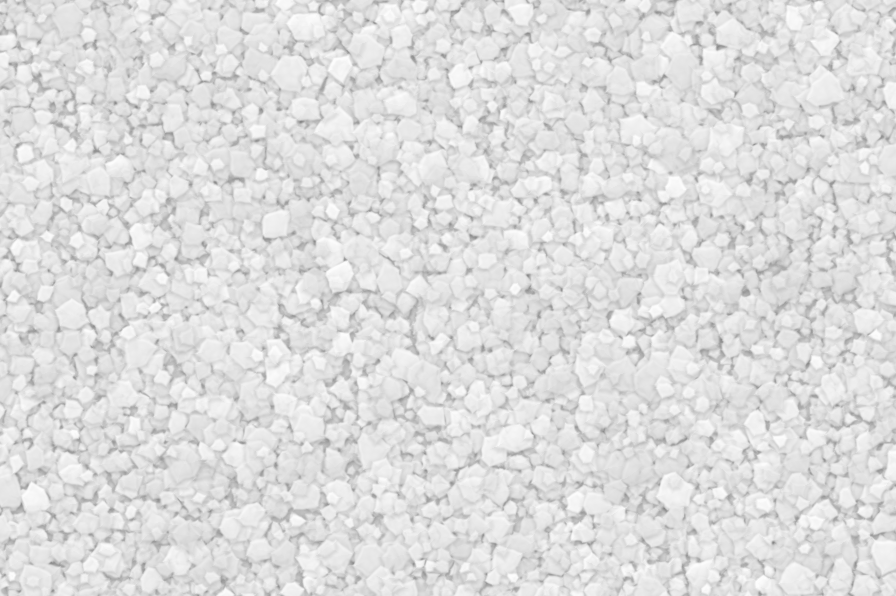
Reproduce this texture procedurally as a WebGL 1 fragment shader.

```glsl
precision highp float;
// A bed of coarse white salt: translucent, faceted grains piled in layers.

uniform vec2 u_resolution;

const float TAU = 6.2831853;
const int LAYERS = 6;
const int FACETS = 6;
const vec3 CREVICE = vec3(0.80);
const vec3 DULL_GRAIN = vec3(0.885);
const vec3 BRIGHT_GRAIN = vec3(0.98);

float hash(vec2 p) {
  return fract(sin(dot(p, vec2(127.1, 311.7))) * 43758.5453);
}

vec2 hash2(vec2 p) {
  return vec2(hash(p), hash(p + vec2(37.3, 17.9)));
}

// Two octaves of crossed sines, roughly -1 to 1.
float layeredSines(vec2 p) {
  float broad = sin(p.x + 1.7 * sin(p.y * 0.8)) * sin(p.y * 1.1 + 0.6);
  float fine = sin(p.x * 2.3 - p.y * 1.4 + 2.0) * sin(p.y * 2.7 + p.x);
  return broad * 0.65 + fine * 0.35;
}

// Distance to the nearest feature point, in cells.
float cellular(vec2 p) {
  vec2 cell = floor(p);
  float nearest = 2.0;
  for (int y = -1; y <= 1; y++) {
    for (int x = -1; x <= 1; x++) {
      vec2 id = cell + vec2(float(x), float(y));
      nearest = min(nearest, length(id + hash2(id) - p));
    }
  }
  return nearest;
}

// Irregular convex polygon: x is signed distance, yz the nearest facet normal.
vec3 crystal(vec2 p, vec2 seed, float radius) {
  vec3 facet = vec3(-1.0, 0.0, 1.0);
  float spin = hash(seed + 5.1) * TAU;
  for (int i = 0; i < FACETS; i++) {
    float k = float(i);
    vec2 r = hash2(seed + vec2(k * 3.7, k * 1.9 + 9.0));
    float angle = spin + (k + 0.75 * r.x) * TAU / float(FACETS);
    vec2 normal = vec2(cos(angle), sin(angle));
    float d = dot(p, normal) - radius * mix(0.62, 1.05, r.y);
    if (d > facet.x) facet = vec3(d, normal);
  }
  return facet;
}

// Lays one grain and its contact shadow over the colour below.
vec3 addGrain(vec3 below, vec2 p, vec2 seed, float radius, float soft) {
  vec3 facet = crystal(p, seed, radius);
  float d = facet.x;
  vec2 r = hash2(seed + 71.0);

  float shadow = 1.0 - smoothstep(0.0, 0.009, d);
  shadow *= 0.055 - 0.035 * facet.z;
  vec3 shaded = below * (1.0 - shadow);

  float bevel = smoothstep(-0.5 * radius, 0.0, d);
  float light = dot(facet.yz, normalize(vec2(-0.35, 0.9)));
  float rim = exp(-pow((d + 0.0035) / 0.0022, 2.0));
  vec3 body = mix(DULL_GRAIN, BRIGHT_GRAIN, r.x);
  body += bevel * (light * 0.028 - 0.014) + rim * 0.022;

  float cover = 1.0 - smoothstep(-soft, soft, d);
  return mix(shaded, body, cover * mix(0.65, 0.95, r.y));
}

// Scatters jittered grains on a grid; density is the share of cells filled.
vec3 addLayer(vec3 color, vec2 uv, float size, float density, float key, float soft) {
  vec2 grid = uv / size + key * 7.37;
  vec2 cell = floor(grid);
  for (int y = 1; y >= -1; y--) {
    for (int x = -1; x <= 1; x++) {
      vec2 id = cell + vec2(float(x), float(y));
      vec2 seed = id + key * 53.0;
      vec2 center = id + 0.5 + 0.7 * (hash2(seed) - 0.5);
      float radius = size * mix(0.36, 0.66, hash(seed + 23.0));
      if (hash(seed + 41.0) < density) {
        color = addGrain(color, (grid - center) * size, seed, radius, soft);
      }
    }
  }
  return color;
}

void main() {
  vec2 uv = gl_FragCoord.xy / u_resolution.y;
  float soft = max(0.0022, 0.75 / u_resolution.y);

  // Slightly bent coordinates keep facet edges from being ruler straight.
  vec2 bent = uv + 0.0022 * vec2(layeredSines(uv * 95.0), layeredSines(uv.yx * 88.0 + 4.0));

  // Fine grit first, then larger and sparser grains.
  vec3 color = CREVICE + 0.08 * (0.5 - cellular(uv * 95.0));
  for (int i = 0; i < LAYERS; i++) {
    float level = float(i) / float(LAYERS - 1);
    float size = mix(0.019, 0.051, level);
    float density = mix(0.95, 0.3, level);
    color = addLayer(color, bent, size, density, float(i) + 1.0, soft);
  }
  // A few small chips resting on top.
  color = addLayer(color, bent, 0.024, 0.22, 9.0, soft);

  // Cloudy translucency and broad, faint changes of tone.
  color += 0.022 * (0.45 - cellular(uv * 70.0 + 13.0));
  color += 0.010 * layeredSines(uv * 5.0 + 1.0);
  gl_FragColor = vec4(clamp(color, 0.0, 0.99), 1.0);
}
```
